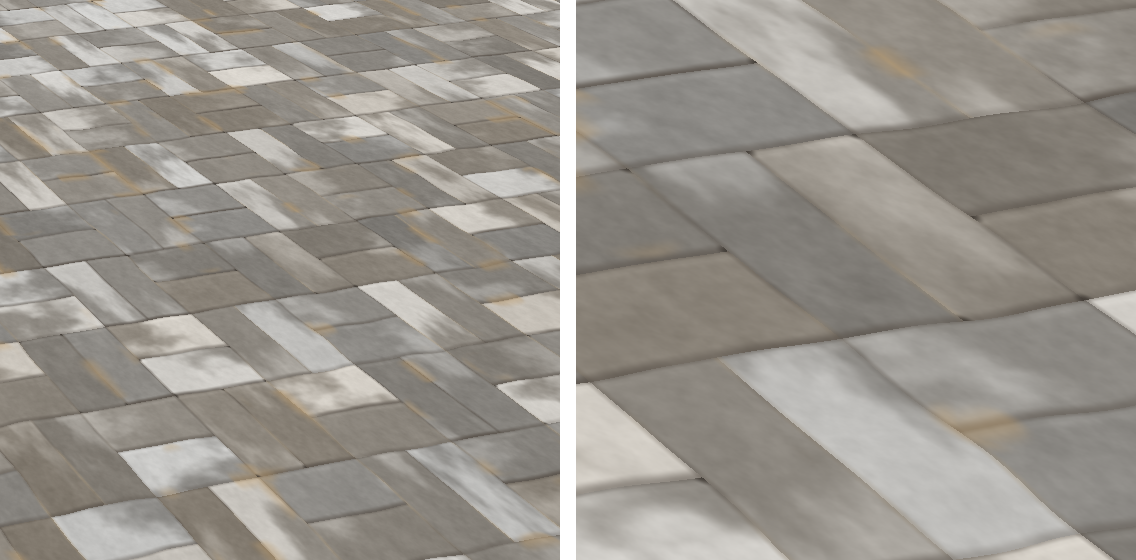
Left, the full canvas; right, a detail of the centre.
Write a three.js fragment shader that draws this texture.

```glsl
varying vec2 vUv;

const vec3 CHARCOAL = vec3(0.485, 0.465, 0.435);
const vec3 CHALK = vec3(0.825, 0.815, 0.795);
const vec3 JOINT = vec3(0.33, 0.30, 0.27);
const vec3 SAND = vec3(0.68, 0.61, 0.50);
const vec3 OCHRE = vec3(0.74, 0.60, 0.40);

struct Brick {
  vec2 id;      // unique integer pair
  vec2 local;   // offset from the far left corner, in cells
  vec2 size;    // extent in cells
  float along;  // 0 to 1 over the long side
};

float hash(vec2 p) {
  vec3 q = fract(p.xyx * 0.1031);
  q += dot(q, q.yzx + 33.33);
  return fract((q.x + q.y) * q.z);
}

float noise(vec2 p) {
  vec2 c = floor(p);
  vec2 f = fract(p);
  f = f * f * (3.0 - 2.0 * f);
  float near = mix(hash(c), hash(c + vec2(1.0, 0.0)), f.x);
  float far = mix(hash(c + vec2(0.0, 1.0)), hash(c + 1.0), f.x);
  return mix(near, far, f.y);
}

float fbm(vec2 p) {
  float sum = 0.0;
  float weight = 0.533;
  for (int i = 0; i < 4; i++) {
    sum += weight * noise(p);
    p = p * 2.03 + 17.7;
    weight *= 0.5;
  }
  return sum;
}

// Perspective from the canvas to the paved plane, one unit per brick pair
vec2 toGround(vec2 uv) {
  vec3 h = vec3(uv, 1.0);
  float depth = dot(h, vec3(0.0144, -0.5054, 1.0));
  return vec2(dot(h, vec3(4.3675, 4.9534, -3.6741)),
              dot(h, vec3(0.9688, -6.4634, 3.3009))) / depth;
}

// Basket weave: pairs of bricks turned in alternate cells
Brick basketWeave(vec2 p) {
  vec2 cell = floor(p);
  vec2 f = p - cell;
  bool lying = mod(cell.x + cell.y, 2.0) < 0.5;
  vec2 size = lying ? vec2(1.0, 0.5) : vec2(0.5, 1.0);
  vec2 part = floor(f / size);
  return Brick(cell * 2.0 + part, f - part * size, size, lying ? f.x : f.y);
}

// Pale share of a brick: uneven bleaching that fades along its length
float bleaching(Brick b, vec2 p) {
  float kind = hash(b.id + 211.0);
  float shade = hash(b.id + 57.0);
  float slope = hash(b.id + 93.0) < 0.5 ? b.along : 1.0 - b.along;
  vec2 stretch = b.size.x > b.size.y ? vec2(2.0, 3.2) : vec2(3.6, 1.8);
  float cloud = 0.72 * fbm(p * stretch + b.id * 7.3) + 0.28 * slope;
  float dark = 0.01 + 0.24 * shade + 0.38 * smoothstep(0.55, 0.8, cloud);
  float pale = mix(0.22, 0.78 + 0.22 * shade, smoothstep(0.3, 0.57, cloud));
  return mix(dark, pale, smoothstep(0.62, 0.72, kind));
}

vec3 brickColor(Brick b, vec2 p) {
  vec3 color = mix(CHARCOAL, CHALK, bleaching(b, p));
  float warmth = hash(b.id + 149.0) - 0.5;
  color += warmth * vec3(0.025, 0.003, -0.025);
  float grain = fbm(p * 24.0) - 0.5;
  float smear = fbm(p * vec2(9.0, 5.0) + b.id) - 0.5;
  return color + 0.05 * grain + 0.07 * smear;
}

float line(float dist, float width, float blur) {
  return 1.0 - smoothstep(width - blur, width + blur, abs(dist));
}

// Fine sanded side joints, deep shaded front joints, pale worn rims
vec3 addJoints(vec3 color, Brick b, vec2 p) {
  vec2 gap = min(b.local, b.size - b.local);
  float front = b.size.y - b.local.y;
  float wear = smoothstep(0.2, 0.7, fbm(p * 2.3 + 31.0));
  float depth = mix(0.35, 1.0, hash(b.id + 19.0)) * mix(0.6, 1.0, wear);

  float rim = line(b.local.y - 0.035, 0.012, 0.022);
  color += 0.035 * rim * wear;
  float sideSand = line(gap.x, 0.014, 0.014);
  color = mix(color, SAND, 0.4 * sideSand * (1.0 - wear));
  color = mix(color, JOINT, 0.5 * sideSand * wear * depth);

  float shadow = line(front, 0.028, 0.026);
  color = mix(color, JOINT, 0.85 * shadow * depth);
  color = mix(color, JOINT, 0.35 * line(b.local.y, 0.008, 0.012));

  // Sand stains and small open corners
  float stain = smoothstep(0.66, 0.82, noise(p * 2.7 + 73.0));
  stain *= 1.0 - smoothstep(0.0, 0.13, min(gap.x, gap.y));
  color = mix(color, OCHRE, 0.38 * stain);
  float hole = line(length(gap), 0.025, 0.02) * step(0.78, hash(b.id + 5.0));
  return mix(color, JOINT * 0.7, 0.75 * hole);
}

void main() {
  vec2 ground = toGround(vUv);
  vec2 wobble = vec2(noise(ground * 3.1), noise(ground * 3.1 + 41.0)) - 0.5;
  vec2 p = ground + 0.035 * wobble;
  Brick brick = basketWeave(p);
  vec3 color = addJoints(brickColor(brick, p), brick, p);
  color += 0.02 * smoothstep(0.5, 1.0, vUv.y);
  gl_FragColor = vec4(clamp(color, 0.0, 1.0), 1.0);
}
```
